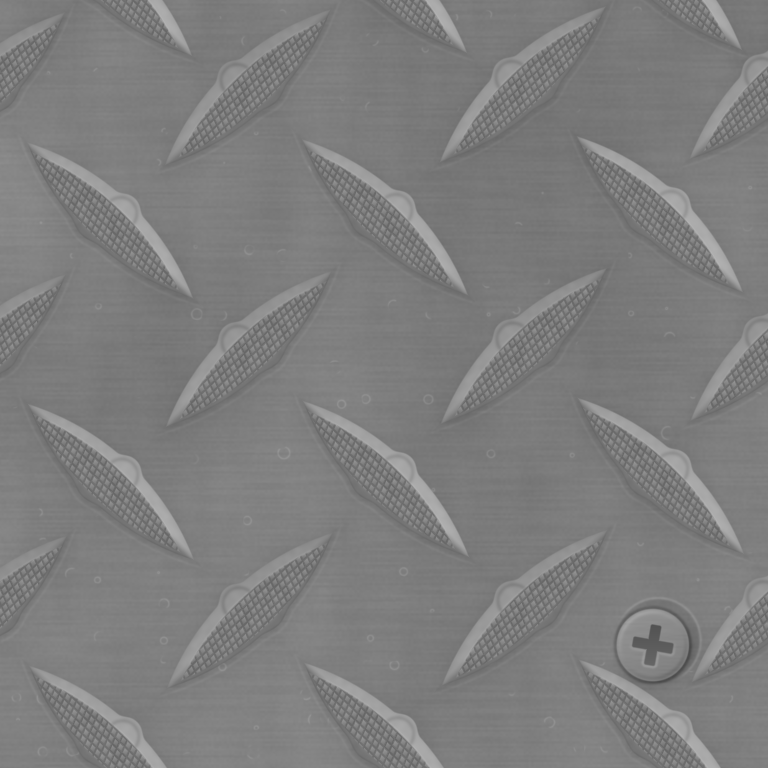
Write a Shadertoy shader that draws this texture.

```glsl
#define PITCH vec2(0.358, 0.3407)
#define SKEW vec2(-0.0013, 0.0039)
#define LUG_SIZE vec2(0.148, 0.034)
#define KNURL_SIZE 0.0086
#define PLATE_TONE 0.485
#define BEVEL_LIGHT 0.635
#define BEVEL_DARK 0.455
#define SCREW_POS vec2(0.850, 0.160)
#define SCREW_RADIUS 0.047
#define WEAR 1.0

float hash(vec2 p) {
    vec3 q = fract(vec3(p.xyx) * 0.1031);
    q += dot(q, q.yzx + 33.33);
    return fract((q.x + q.y) * q.z);
}

float noise(vec2 p) {
    vec2 i = floor(p), f = fract(p);
    f = f * f * (3.0 - 2.0 * f);
    return mix(mix(hash(i), hash(i + vec2(1, 0)), f.x),
               mix(hash(i + vec2(0, 1)), hash(i + vec2(1, 1)), f.x), f.y);
}

float fbm(vec2 p) {
    float sum = 0.0, amp = 0.5;
    for (int i = 0; i < 4; i++) {
        sum += amp * noise(p);
        p = p * 2.03 + 17.0;
        amp *= 0.5;
    }
    return sum;
}

float smoothMin(float a, float b, float k) {
    float h = max(k - abs(a - b), 0.0) / k;
    return min(a, b) - 0.25 * h * h * k;
}

// Pointed lens with half length s.x and half width s.y
float lens(vec2 p, vec2 s) {
    float r = dot(s, s) / (2.0 * s.y);
    return length(vec2(p.x, abs(p.y) + r - s.y)) - r;
}

float box(vec2 p, vec2 s) {
    vec2 d = abs(p) - s;
    return length(max(d, 0.0)) + min(max(d.x, d.y), 0.0);
}

float fill(float d, float soft) { return smoothstep(soft, -soft, d); }
float line(float d, float width) { return exp(-d * d / (width * width)); }

// Brushed sheet with smudges and small curved scratches
float plate(vec2 uv) {
    float tone = PLATE_TONE + 0.012 - 0.03 * uv.y * uv.x;
    tone += WEAR * 0.09 * (fbm(uv * vec2(5.0, 4.0) + 3.0) - 0.47);
    tone += WEAR * 0.035 * (fbm(uv * vec2(22.0, 4.0) + 40.0) - 0.47);
    tone += 0.022 * (noise(uv * vec2(14.0, 330.0)) - 0.5);
    tone += 0.014 * (noise(uv * 300.0) - 0.5);
    vec2 cell = floor(uv * 26.0), p = fract(uv * 26.0) - 0.5;
    p -= 0.4 * (vec2(hash(cell + 5.0), hash(cell + 9.0)) - 0.5);
    float arc = line(length(p) - 0.22 * hash(cell + 2.0), 0.035);
    arc *= smoothstep(0.45, 0.7, noise(uv * 90.0)) * step(0.75, hash(cell));
    return tone + WEAR * 0.055 * arc;
}

// One raised lug: p.x runs along the axis, p.y towards the light
float lug(float tone, vec2 p, float light, float px) {
    float d = lens(p, LUG_SIZE);
    d = smoothMin(d, length(p - vec2(0.004, 0.020)) - 0.023, 0.006);
    d = smoothMin(d, length(p + vec2(0.014, 0.016)) - 0.022, 0.012);
    float side = smoothstep(-0.006, 0.006, p.y);

    // Pressed hollow around the foot
    float away = max(d, 0.0);
    tone -= mix(0.045, 0.02, side) * exp(-away / 0.009);
    tone += 0.025 * line(d - 0.007, 0.002) * (1.0 - side);

    // Bevels, shoulder crease and rim
    float upper = light + 0.03 * smoothstep(-0.1, 0.1, p.x) - 0.04 * exp(d / 0.003);
    upper -= 0.07 * line(length(p - vec2(0.004, 0.016)) - 0.021, 0.003);
    float lower = BEVEL_DARK + 0.03 * smoothstep(-0.004, -0.014, d);
    float face = mix(lower, upper, side) + 0.03 * (noise(p * 120.0) - 0.5);
    face -= 0.04 * line(d, 0.0018) * (1.0 - side);

    // Knurled top
    float top = lens(p + vec2(0.003, 0.005), vec2(0.130, 0.0235));
    vec2 grid = vec2(p.x + 0.35 * p.y, p.y) / KNURL_SIZE;
    vec2 f = fract(grid) - 0.5;
    float groove = smoothstep(0.22, 0.46, max(abs(f.x), abs(f.y)));
    float knurl = mix(0.52 + 0.09 * (f.y - f.x), 0.425, groove);
    knurl += 0.04 * (hash(floor(grid)) - 0.5);
    face = mix(face, knurl, fill(top, max(px, 0.0015)));
    face += 0.04 * line(top, 0.0016) * side;
    return mix(tone, face, fill(d, px));
}

// Cross-head screw in a slightly offset hole
float screw(float tone, vec2 p, float px) {
    float r = length(p), hole = length(p - vec2(0.007, 0.006)) - 0.055;
    float lit = dot(p, vec2(-0.5, 0.86)) / SCREW_RADIUS;
    tone -= 0.09 * exp(-max(r - SCREW_RADIUS, 0.0) / 0.010) * smoothstep(0.5, -0.7, lit);
    tone = mix(tone, tone - 0.035, fill(hole, 0.002));
    tone += 0.07 * line(hole, 0.002) * smoothstep(-0.03, 0.03, p.x + p.y);
    tone -= 0.09 * line(r - SCREW_RADIUS - 0.002, 0.0025);
    float head = 0.535 + 0.035 * lit + 0.02 * (noise(p * vec2(60.0, 400.0)) - 0.5);
    head += 0.07 * line(r - SCREW_RADIUS + 0.004, 0.003) * lit;
    vec2 q = mat2(0.985, 0.174, -0.174, 0.985) * p;
    float slot = min(box(q, vec2(0.024, 0.0045)), box(q, vec2(0.0045, 0.024))) - 0.0025;
    head += 0.07 * line(slot - 0.002, 0.002) * smoothstep(0.01, -0.02, p.y);
    head = mix(head, 0.36 - 1.5 * p.y, fill(slot, px));
    return mix(tone, head, fill(r - SCREW_RADIUS, px));
}

void mainImage(out vec4 fragColor, in vec2 fragCoord) {
    vec2 uv = fragCoord / iResolution.xy;
    float px = 1.0 / min(iResolution.x, iResolution.y);
    float tone = plate(uv);

    // Two interleaved lattices of lugs, the second one mirrored
    for (int i = 0; i < 2; i++) {
        bool mirrored = i == 1;
        vec2 origin = mirrored ? vec2(0.324, 0.5456) : vec2(0.5026, 0.3763);
        vec2 id = round((uv - origin) / PITCH);
        vec2 center = origin + id * PITCH + SKEW * id.yx;
        // Lugs crowd together at the sheet borders
        if (mirrored) center.x += 0.012 * step(id.x, -0.5) - 0.033 * step(1.5, id.x);
        else center.y -= 0.025 * step(1.5, id.y);
        vec2 p = uv - center;
        if (mirrored) p.x = -p.x;
        p = vec2(dot(p, vec2(0.729, -0.685)), dot(p, vec2(0.685, 0.729)));
        float light = BEVEL_LIGHT - (mirrored ? 0.065 : 0.0);
        light += 0.02 * (hash(id + 7.0) - 0.5);
        tone = lug(tone, p, light, px);
    }
    tone = screw(tone, uv - SCREW_POS, px);
    fragColor = vec4(vec3(tone), 1.0);
}
```
